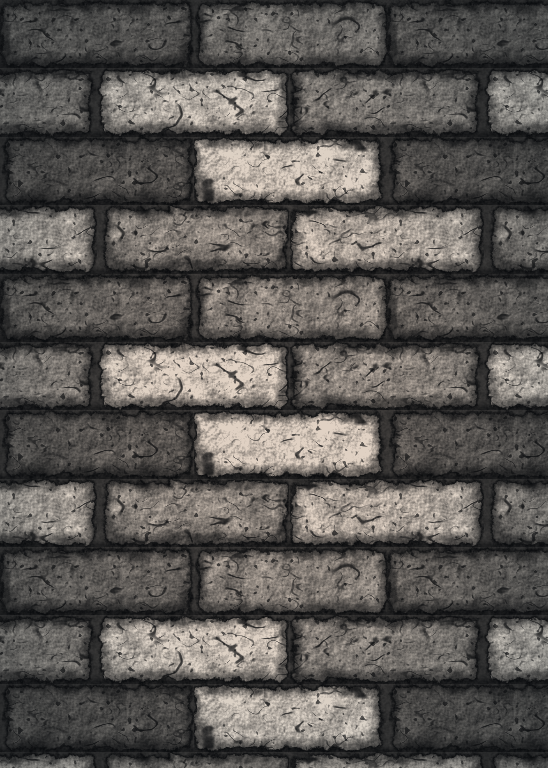
Give the GLSL for this texture, as a Shadertoy shader.

```glsl
#define GRID vec2(2.832, 11.23)   // bricks across and courses down
#define TILE vec2(2.0, 4.0)       // bricks and courses before the wall repeats
#define BRICK_ASPECT 2.83         // brick pitch over course pitch
#define HALF_SIZE vec2(1.335, 0.437)
#define CORNER 0.07
#define EDGE_WEAR 0.085
#define RELIEF 0.85
#define VIGNETTE 0.34
#define SOOT vec3(0.045, 0.050, 0.058)
#define CHALK vec3(0.80, 0.762, 0.722)

// Brightness of each brick in the repeating tile, two per course
const float TONES[8] = float[8](0.45, 0.60, 0.94, 0.61, 0.38, 0.97, 0.60, 0.80);

vec2 hash2(vec2 p) {
    vec3 q = fract(p.xyx * vec3(0.1031, 0.1030, 0.0973));
    q += dot(q, q.yzx + 33.33);
    return fract((q.xx + q.yz) * q.zy);
}

float cornerDot(vec2 cell, vec2 offset, vec2 period, float seed) {
    return dot(hash2(mod(cell, period) + seed) * 2.0 - 1.0, offset);
}

// Gradient noise over the unit tile that wraps after a whole number of cells
float noise(vec2 t, vec2 cells, float seed) {
    vec2 p = t * cells, i = floor(p), f = p - i;
    vec2 u = f * f * f * (f * (f * 6.0 - 15.0) + 10.0);
    vec2 e = vec2(1.0, 0.0);
    float a = cornerDot(i, f, cells, seed);
    float b = cornerDot(i + e, f - e, cells, seed);
    float c = cornerDot(i + e.yx, f - e.yx, cells, seed);
    float d = cornerDot(i + 1.0, f - 1.0, cells, seed);
    return mix(mix(a, b, u.x), mix(c, d, u.x), u.y);
}

float fbm(vec2 t, float scale, float seed) {
    float sum = 0.0, amp = 1.0;
    for (int k = 0; k < 5; k++) {
        sum += amp * noise(t, vec2(7.0, 5.0) * scale, seed + float(k) * 17.0);
        scale *= 2.0;
        amp *= 0.6;
    }
    return sum;
}

float roundedBox(vec2 p, vec2 halfSize, float radius) {
    vec2 q = abs(p) - halfSize + radius;
    return length(max(q, 0.0)) + min(max(q.x, q.y), 0.0) - radius;
}

// Thin broken lines where warped noise crosses zero
float cracks(vec2 t, vec2 cells, float seed) {
    vec2 warp = 0.006 * vec2(noise(t, vec2(42.0, 30.0), seed + 3.0),
                             noise(t, vec2(42.0, 30.0), seed + 8.0));
    float ridge = abs(noise(t + warp, cells, seed));
    float patches = smoothstep(0.06, 0.26, noise(t, vec2(14.0, 16.0), seed + 5.0));
    return patches * (1.0 - smoothstep(0.012, 0.06, ridge));
}

void mainImage(out vec4 fragColor, in vec2 fragCoord) {
    vec2 uv = fragCoord / iResolution.xy;
    vec2 wall = vec2(uv.x, 1.0 - uv.y) * GRID;
    vec2 t = wall / TILE;
    float pixel = GRID.y / iResolution.y;

    // Running bond: odd courses shift by half a brick
    wall.x -= 0.5 * mod(floor(wall.y), 2.0);
    vec2 id = mod(floor(wall), TILE);
    vec2 local = (fract(wall) - 0.5) * vec2(BRICK_ASPECT, 1.0);
    float tone = TONES[int(id.y * 2.0 + id.x)];

    // Brick outline with uneven placement and chipped edges
    vec2 jitter = hash2(id + 5.3) - 0.5;
    vec2 shape = local - vec2(jitter.x * 0.08, 0.006 * sin(local.x * 2.0 + jitter.y * 9.0));
    float d = roundedBox(shape, HALF_SIZE + vec2(jitter.y * 0.07, 0.0), CORNER);
    d += EDGE_WEAR * fbm(t, 4.0, 31.0);

    // Weathered face: stains, relief lit from the upper left, grain
    float blotch = fbm(t, 2.0, 3.0);
    float rough = fbm(t, 6.0, 57.0);
    float relief = rough - fbm(t + vec2(0.004, 0.006), 6.0, 57.0);
    float grain = noise(t, vec2(168.0, 120.0), 91.0);
    float face = tone * (1.0 + 0.36 * blotch + 0.22 * rough);
    face += (RELIEF * relief * 0.32 + 0.16 * grain) * (0.35 + 0.65 * tone);

    // Cracks and pits
    float crack = max(cracks(t, vec2(13.0, 18.0), 11.0), 0.7 * cracks(t, vec2(26.0, 28.0), 73.0));
    float pits = smoothstep(0.28, 0.46, noise(t, vec2(70.0, 50.0), 43.0) + 0.22 * blotch);
    face *= (1.0 - 0.72 * crack) * (1.0 - 0.65 * pits);

    // Sooty rim, heavier along the lower edge
    float rim = smoothstep(-0.01, 0.16 + 0.08 * smoothstep(0.0, 0.4, local.y), -d + 0.05 * blotch);
    face *= mix(0.42, 1.0, rim);

    // Recessed mortar, in shadow beside and below the bricks
    float mortar = mix(0.02, 0.21, smoothstep(0.0, 0.075, d));
    mortar *= mix(1.0, 0.45, smoothstep(0.40, 0.47, local.y));
    mortar += 0.07 * rough + 0.05 * grain;

    float softness = max(pixel, 0.018);
    float value = mix(face, mortar, smoothstep(-softness, softness, d));

    // Darker, cooler towards the borders
    float border = smoothstep(0.18, 0.72, length(uv - vec2(0.5, 0.48)));
    value = clamp(value * (1.06 - VIGNETTE * border), 0.0, 1.08);
    vec3 color = mix(SOOT, CHALK, value);
    color *= mix(vec3(1.02, 1.0, 0.985), vec3(0.96, 1.0, 1.02), border);
    fragColor = vec4(clamp(color, 0.0, 1.0), 1.0);
}
```
